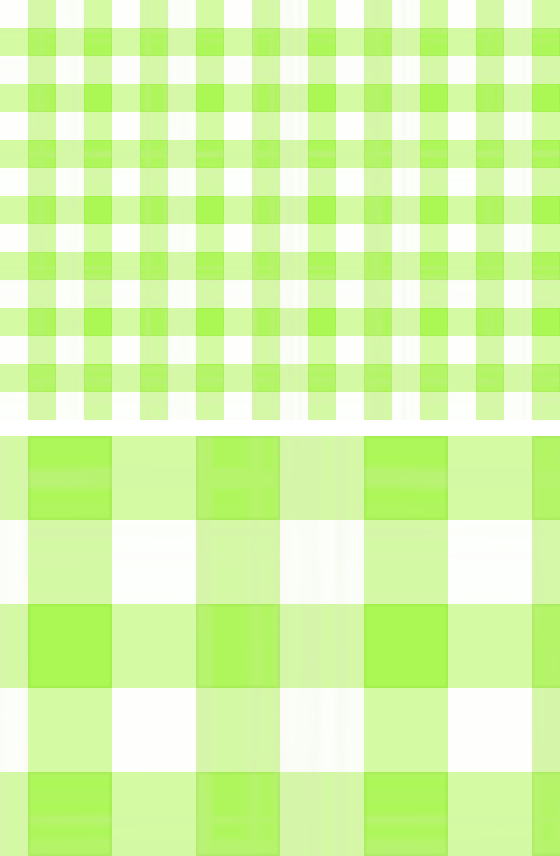
Top, the full canvas; bottom, a detail of the centre.
A Shadertoy shader for this pattern:

```glsl
const float REPEATS_DOWN = 7.5;      // checks per canvas height
const float THREADS = 14.0;          // faint threads per check
const float WEAR = 0.34;             // strongest fading along a thread
const float BASE_WEAR = 0.06;        // even fading of the worn bands
const float EDGE_SHADE = 0.035;      // darkening along band borders
const float EDGE_WIDTH = 0.025;      // border width, in checks

const vec3 WHITE = vec3(0.995, 1.0, 0.99);
const vec3 LIGHT_GREEN = vec3(0.83, 0.98, 0.64);
const vec3 DEEP_GREEN = vec3(0.67, 0.97, 0.33);
const vec3 FADED = vec3(0.86, 0.91, 0.74);

float hash(vec2 p) {
    vec3 q = fract(vec3(p.xyx) * 0.1031);
    q += dot(q, q.yzx + 33.33);
    return fract((q.x + q.y) * q.z);
}

float noise(vec2 p) {
    vec2 cell = floor(p);
    vec2 f = fract(p);
    f = f * f * (3.0 - 2.0 * f);
    float low = mix(hash(cell), hash(cell + vec2(1.0, 0.0)), f.x);
    float high = mix(hash(cell + vec2(0.0, 1.0)), hash(cell + 1.0), f.x);
    return mix(low, high, f.y);
}

// Signed distance to a band filling the second half of each unit
float bandDistance(float t) {
    return 0.25 - abs(fract(t - 0.25) - 0.5);
}

float bandMask(float t, float pixel) {
    return clamp(bandDistance(t) / pixel + 0.5, 0.0, 1.0);
}

// Soft line just inside the band borders
float bandEdge(float t) {
    float d = bandDistance(t);
    return step(0.0, d) * (1.0 - smoothstep(0.0, EDGE_WIDTH, d));
}

// Mask of every other unit, with smoothed ends
float alternate(float t, float pixel) {
    float d = 0.5 - abs(mod(t, 2.0) - 0.5);
    d = max(d, 0.5 - abs(mod(t, 2.0) - 2.5));
    return clamp(d / pixel + 0.5, 0.0, 1.0);
}

// Thin threads across one axis, broken slowly along the other
float threads(float across, float along, float seed) {
    float line = noise(vec2(across * THREADS, seed));
    float breaks = noise(vec2(along * 3.0, floor(across * THREADS) + seed));
    return line * line * mix(0.6, 1.0, breaks);
}

void mainImage(out vec4 fragColor, in vec2 fragCoord) {
    float pixel = REPEATS_DOWN / iResolution.y;
    vec2 p = fragCoord * pixel;

    // Crossing bands
    float column = bandMask(p.x, pixel);
    float row = bandMask(p.y, pixel);
    vec3 single = mix(WHITE, LIGHT_GREEN, column);
    vec3 crossed = mix(LIGHT_GREEN, DEEP_GREEN, column);
    vec3 color = mix(single, crossed, row);

    // Worn threads on alternate columns and rows
    float wornColumn = alternate(p.x - 0.5, pixel);
    float wornRow = alternate(p.y, pixel);
    float vertical = wornColumn * (BASE_WEAR + WEAR * threads(p.x, p.y, 7.0));
    float horizontal = wornRow * (BASE_WEAR + WEAR * threads(p.y, p.x, 31.0));
    vertical *= mix(0.5, 1.0, max(column, row));
    horizontal *= mix(0.15, 0.8, column);
    color = mix(color, FADED, clamp(max(vertical, horizontal), 0.0, 1.0));

    // Slightly darker borders where bands overlap
    float border = max(bandEdge(p.x), bandEdge(p.y)) * row * column;
    color -= EDGE_SHADE * border;

    fragColor = vec4(clamp(color, 0.0, 1.0), 1.0);
}
```
